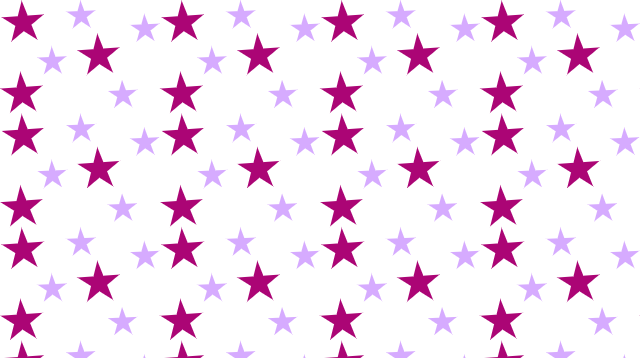
Reproduce this pattern procedurally as a Shadertoy shader.

```glsl
// Tiled scatter of five-pointed stars on white: three large plum stars and
// four small lilac stars per tile. Each star is a folded distance function,
// wrapped at the tile borders; one length unit is one tile width.

#define COLUMNS 4.0
#define TILE vec2(1.0, 0.710)
#define LARGE_RADIUS 0.1385
#define SMALL_RADIUS 0.095
#define LARGE_TILT 0.07
#define SMALL_TILT 0.045
#define PLUM vec3(0.67, 0.02, 0.46)
#define LILAC vec3(0.84, 0.67, 1.0)
#define PAPER vec3(1.0)

const float PI = 3.14159265;

// Star centres within a tile, measured from its upper left corner
const vec2 LARGE_STARS[3] = vec2[3](
    vec2(0.145, 0.142), vec2(0.618, 0.348), vec2(0.137, 0.587));
const vec2 SMALL_STARS[4] = vec2[4](
    vec2(0.507, 0.098), vec2(0.906, 0.181),
    vec2(0.327, 0.385), vec2(0.767, 0.594));

// Distance to a regular pentagram, turned counterclockwise by tilt
float starDistance(vec2 p, float radius, float tilt) {
    float sector = 2.0 * PI / 5.0;
    float angle = mod(atan(p.x, p.y) + tilt + 0.5 * sector, sector) - 0.5 * sector;
    vec2 folded = length(p) * vec2(cos(angle), abs(sin(angle)));
    vec2 edgeNormal = vec2(cos(sector), sin(sector));
    return dot(folded - vec2(radius, 0.0), edgeNormal);
}

// Offset to the nearest repeat of a centre, with y pointing up
vec2 tileOffset(vec2 p, vec2 centre) {
    vec2 d = p - centre;
    d -= TILE * round(d / TILE);
    return vec2(d.x, -d.y);
}

// Antialiased coverage from a signed distance
float coverage(float d, float pixel) {
    return clamp(0.5 - d / pixel, 0.0, 1.0);
}

void mainImage(out vec4 fragColor, in vec2 fragCoord) {
    // Tiles hang from the upper left corner of the canvas
    float pixel = COLUMNS / iResolution.x;
    vec2 p = vec2(fragCoord.x, iResolution.y - fragCoord.y) * pixel;

    // Nearest star of each kind
    float large = 1e3;
    for (int i = 0; i < 3; i++) {
        large = min(large, starDistance(tileOffset(p, LARGE_STARS[i]), LARGE_RADIUS, LARGE_TILT));
    }
    float small = 1e3;
    for (int i = 0; i < 4; i++) {
        small = min(small, starDistance(tileOffset(p, SMALL_STARS[i]), SMALL_RADIUS, SMALL_TILT));
    }

    // Flat colours
    vec3 color = mix(PAPER, LILAC, coverage(small, pixel));
    color = mix(color, PLUM, coverage(large, pixel));
    fragColor = vec4(color, 1.0);
}
```
